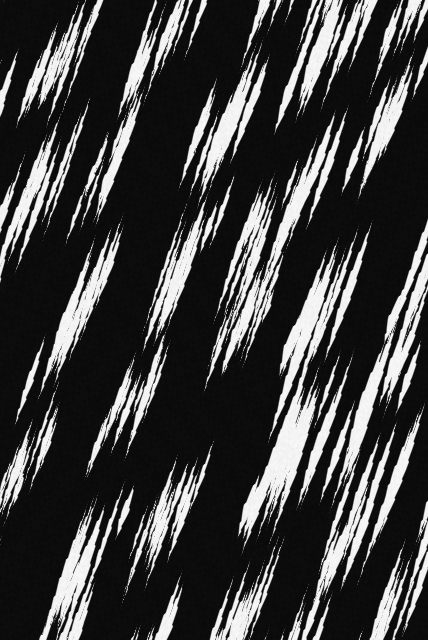
Give the GLSL for this pattern, as a Shadertoy shader.

```glsl
vec4 hash4(vec3 p) {
    vec4 q = fract(p.xyzx * vec4(0.1031, 0.1030, 0.0973, 0.1099));
    q += dot(q, q.wzxy + 33.33);
    return fract((q.xxyz + q.yzzw) * q.zywx);
}

// Signed depth inside a tapered needle with barbed flanks
float needle(vec2 p, float halfLength, float halfWidth, float phase) {
    float t = abs(p.y) / halfLength;
    float saw = fract(p.y * 34.0 + phase * 7.0 + sign(p.x) * 0.23);
    float barb = min(saw, (1.0 - saw) * 9.0) - 0.45;
    float taper = 1.0 - pow(t, 1.35);
    return halfWidth * taper + 0.0022 * barb * smoothstep(1.0, 0.7, t) - abs(p.x);
}

// Bundle of needles; those on the right sit higher
float cluster(vec2 p, vec2 id) {
    float depth = -1.0;
    float size = mix(0.75, 1.15, hash4(vec3(id, 91.0)).x);
    for (int i = 0; i < 15; i++) {
        vec4 h = hash4(vec3(id, float(i) + 3.0));
        vec4 k = hash4(vec3(id, float(i) + 47.0));
        float side = (h.x + h.y - 1.0) * 0.052;
        vec2 center = vec2(side, side * 1.6 + (h.z - 0.5) * 0.11) * size;
        float halfLength = mix(0.04, 0.125, h.w) * size;
        float halfWidth = mix(0.0042, 0.0082, k.x) * size;
        depth = max(depth, needle(p - center, halfLength, halfWidth, k.y));
    }
    return depth;
}

float streaks(vec2 p) {
    // Shear so that every needle runs along y
    p.x -= 0.34 * p.y;
    vec2 cell = vec2(0.135, 0.24);
    float column = floor(p.x / cell.x);
    float depth = -1.0;
    for (int i = -1; i <= 1; i++) {
        float c = column + float(i);
        float stagger = fract(c * 0.382);
        float row = floor(p.y / cell.y - stagger);
        for (int j = -1; j <= 1; j++) {
            vec2 id = vec2(c, row + float(j));
            vec2 jitter = (hash4(vec3(id + 50.0, 11.0)).xy - 0.5) * vec2(0.05, 0.08);
            vec2 center = (id + vec2(0.5, 0.5 + stagger)) * cell + jitter;
            depth = max(depth, cluster(p - center, id + 50.0));
        }
    }
    return depth;
}

void mainImage(out vec4 fragColor, in vec2 fragCoord) {
    vec2 p = fragCoord / iResolution.y;
    float pixel = 1.0 / iResolution.y;
    float ink = smoothstep(0.0, 1.7 * pixel, streaks(p) * 0.95);

    // Faint paper mottling
    float mottle = sin(p.x * 310.0 + 3.0 * sin(p.y * 170.0))
                 * sin(p.y * 270.0 + 3.0 * sin(p.x * 210.0));
    vec3 black = vec3(0.045 + 0.008 * mottle);
    vec3 white = vec3(0.955 + 0.015 * mottle);
    fragColor = vec4(mix(black, white, ink), 1.0);
}
```
